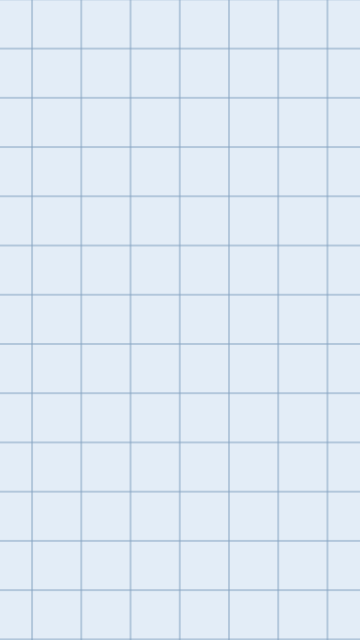
Reproduce this pattern procedurally as a Shadertoy shader.

```glsl
const float ROWS = 13.0;                         // cells over the canvas height
const float LINE_WIDTH = 0.040;                  // in cells
const vec2 GRID_SHIFT = vec2(-0.005, 0.013);     // in cells, from the bottom centre
const vec3 PAPER = vec3(0.89, 0.93, 0.97);
const vec3 INK = vec3(0.51, 0.63, 0.75);
const float INK_OPACITY = 0.5;

// Coverage of the vertical (x) and horizontal (y) rules, softened over one pixel
vec2 ruleCoverage(vec2 cell, float pixel) {
    vec2 distanceToRule = abs(fract(cell + 0.5) - 0.5);
    return clamp((0.5 * LINE_WIDTH - distanceToRule) / pixel + 0.5, 0.0, 1.0);
}

void mainImage(out vec4 fragColor, in vec2 fragCoord) {
    // Square cells, with one rule through the horizontal centre
    float pixel = ROWS / iResolution.y;
    vec2 cell = (fragCoord - vec2(0.5 * iResolution.x, 0.0)) * pixel - GRID_SHIFT;

    // Translucent strokes, darker where they cross
    vec2 stroke = INK_OPACITY * ruleCoverage(cell, pixel);
    vec3 color = mix(PAPER, INK, stroke.x);
    color = mix(color, INK, stroke.y);

    fragColor = vec4(color, 1.0);
}
```
